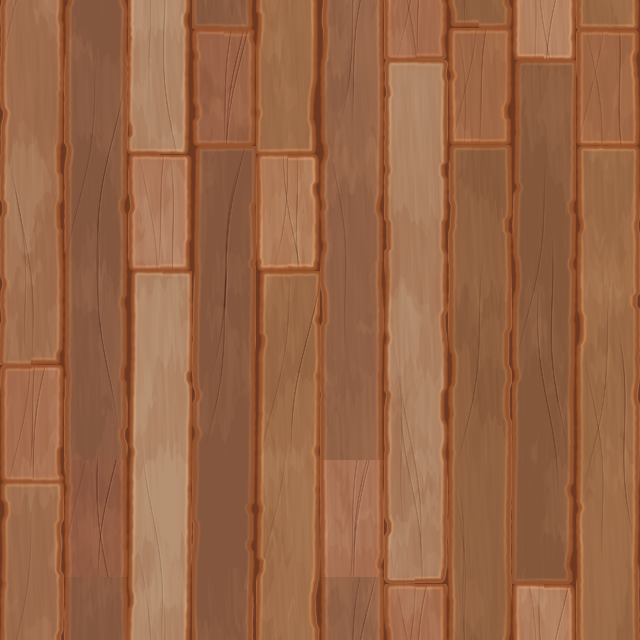
Reproduce this texture procedurally as a three.js fragment shader.

```glsl
// Ten columns of worn, tilted wooden planks with rusty gaps, cracks and painted grain.
varying vec2 vUv;

float hash(vec2 p) {
  p = fract(p * vec2(0.1031, 0.1137));
  p += dot(p, p.yx + 33.33);
  return fract((p.x + p.y) * p.x * 7.31);
}

float noise(vec2 p) {
  vec2 i = floor(p), f = fract(p);
  f = f * f * (3.0 - 2.0 * f);
  return mix(mix(hash(i), hash(i + vec2(1.0, 0.0)), f.x),
             mix(hash(i + vec2(0.0, 1.0)), hash(i + vec2(1.0, 1.0)), f.x), f.y);
}

float fbm(vec2 p) {
  float sum = 0.0, amp = 0.5;
  for (int i = 0; i < 4; i++) {
    sum += amp * noise(p);
    p = p * 2.03 + 17.7;
    amp *= 0.5;
  }
  return sum / 0.9375;
}

// Per column: height of the short plank's foot, long tone, short tone, golden tint
vec4 columnStyle(float c) {
  if (c < 0.5) return vec4(0.247, 0.50, 0.56, 0.2);
  if (c < 1.5) return vec4(0.099, 0.08, 0.10, 0.0);
  if (c < 2.5) return vec4(0.577, 0.88, 0.74, 0.2);
  if (c < 3.5) return vec4(0.772, 0.04, 0.22, 0.2);
  if (c < 4.5) return vec4(0.577, 0.44, 0.74, 0.9);
  if (c < 5.5) return vec4(0.099, 0.28, 0.58, 0.0);
  if (c < 6.5) return vec4(0.906, 0.73, 0.54, 0.2);
  if (c < 7.5) return vec4(0.774, 0.18, 0.44, 0.9);
  if (c < 8.5) return vec4(0.906, 0.07, 0.76, 0.6);
  return vec4(0.772, 0.38, 0.40, 1.0);
}

vec3 woodRamp(float tone) {
  vec3 dark = vec3(0.515, 0.338, 0.245);
  vec3 middle = vec3(0.625, 0.430, 0.310);
  vec3 light = vec3(0.710, 0.565, 0.450);
  return tone < 0.5 ? mix(dark, middle, tone * 2.0)
                    : mix(middle, light, tone * 2.0 - 1.0);
}

void main() {
  vec2 uv = vUv;
  float column = min(floor(uv.x * 10.0), 9.0);
  vec4 style = columnStyle(column);

  // Plank layout: one short and one long plank wrap around each column
  float along = fract(uv.y - style.x);
  bool isShort = along < 0.182;
  float len = isShort ? 0.182 : 0.818;
  float s = isShort ? along : along - 0.182;
  float seed = column * 3.7 + (isShort ? 41.0 : 5.0);
  bool tilted = (column > 1.5 && column < 4.5) || abs(column - 8.0) < 0.5;
  bool flush = abs(column - 1.0) < 0.5 || abs(column - 5.0) < 0.5;
  float shift = isShort ? 0.0 : (tilted ? 0.009 : 0.002) * (s / len - 0.5);
  vec2 p = vec2(uv.x - (column + 0.5) / 10.0 - shift, s - 0.5 * len);

  // Rounded plank with wavering, chipped sides
  float side = p.x < 0.0 ? 0.0 : 31.0;
  vec2 size = vec2(0.0458, 0.5 * len + (flush ? 0.012 : -0.0012));
  vec2 q = abs(p) - size + 0.007;
  float d = length(max(q, 0.0)) + min(max(q.x, q.y), 0.0) - 0.007;
  d += 0.0022 * (noise(vec2(seed + side, uv.y * 16.0)) - 0.5);
  d += 0.0042 * smoothstep(0.66, 0.9, noise(vec2(seed + side + 9.0, uv.y * 34.0)));
  d += 0.0012 * (noise(uv * 130.0) - 0.5);

  // Watercolour patches with streaky borders
  vec2 wash = vec2(uv.x * 13.0 + seed * 5.3, uv.y * 8.0 + 0.35 * noise(vec2(uv.x * 190.0, uv.y * 9.0)));
  float cloud = fbm(wash);
  float tone = isShort ? style.z : style.y;
  tone += 0.13 * (smoothstep(0.50, 0.54, cloud) - 0.5);
  tone += 0.09 * smoothstep(0.62, 0.65, fbm(wash * 1.3 + 23.0));
  tone += 0.22 * (fbm(uv * vec2(9.0, 5.0) + seed) - 0.5);

  // Fine, slightly slanted grain
  float slant = uv.x + 0.035 * uv.y;
  tone += 0.13 * (noise(vec2(slant * 230.0, uv.y * 13.0)) - 0.5);
  tone += 0.08 * (noise(vec2(slant * 420.0, uv.y * 24.0)) - 0.5);
  vec3 color = woodRamp(clamp(tone, 0.0, 1.0));
  color += style.w * vec3(0.004, 0.004, -0.022);
  if (isShort) color += vec3(0.022, -0.006, -0.002);

  // Long curved cracks with a lit lip
  for (int i = 0; i < 3; i++) {
    vec2 key = vec2(seed + float(i) * 13.0, 7.0 + float(i));
    float h = hash(key), k = hash(key + 51.0);
    float y = p.y - (h - 0.5) * len * 0.8;
    float bend = (k - 0.5) * 0.055 + (h > 0.5 ? 0.13 : -0.09) * y + 0.007 * sin(y * 17.0 + k * 6.3);
    float x = p.x - bend;
    float fade = (1.0 - smoothstep(0.07, 0.19, abs(y))) * (0.4 + 0.6 * k);
    color -= vec3(0.11, 0.10, 0.08) * fade * (1.0 - smoothstep(0.0004, 0.0016, abs(x)));
    color += 0.035 * fade * (1.0 - smoothstep(0.0003, 0.0016, abs(x - 0.0022)));
  }

  // Bright worn rim and rusty bevel
  vec3 rust = vec3(0.60, 0.32, 0.165);
  float rim = exp(-pow((d + 0.0052) / 0.0021, 2.0));
  rim *= 0.35 + 0.4 * noise(vec2(seed + side, uv.y * 11.0)) + 0.2 * style.w;
  color = mix(color, color * 1.12 + vec3(0.075, 0.055, 0.015), rim);
  color = mix(color, rust, 0.22 * exp(min(d, 0.0) / 0.008));
  color = mix(color, rust, 0.85 * smoothstep(-0.0042, -0.0004, d));

  // Gap floor with a dark seam and scattered raised slivers
  vec3 gap = mix(rust, vec3(0.43, 0.225, 0.125), smoothstep(0.0006, 0.0048, d));
  float sliver = smoothstep(0.58, 0.64, noise(vec2(column * 4.1 + side, uv.y * 6.0)));
  gap = mix(gap, vec3(0.69, 0.45, 0.30), 0.7 * sliver * exp(-pow((d - 0.0032) / 0.0013, 2.0)));
  color = mix(color, gap, smoothstep(-0.0008, 0.0010, d));

  gl_FragColor = vec4(color, 1.0);
}
```
